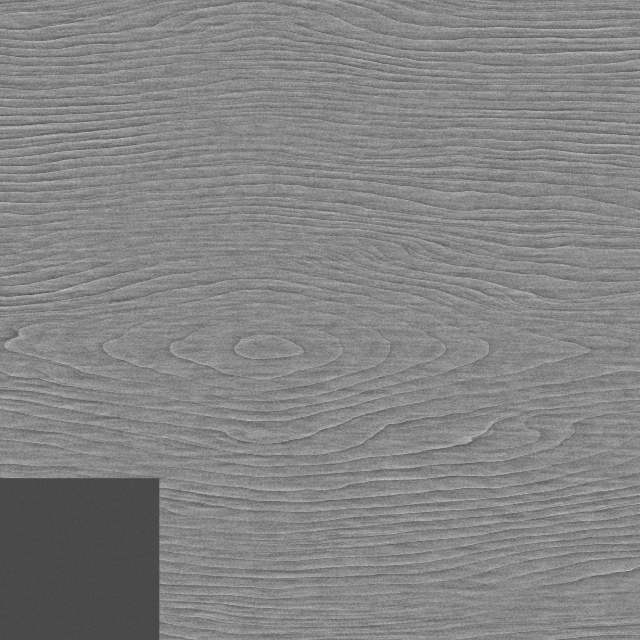
This texture map is drawn by a Shadertoy shader. Its source:

```glsl
// Grey embossed wood grain with a pointed heart and a plain dark square in the lower left corner.

const vec3 WOOD_COLOR = vec3(0.535);
const vec3 PATCH_COLOR = vec3(0.29);
const vec2 PATCH_SIZE = vec2(0.249, 0.2527);
const vec2 HEART = vec2(0.41, 0.45);
const float HEART_TAPER = 0.13;     // how strongly rings close at the ends
const float HEART_CORE = 0.075;     // radius of the wide inner rings
const float HEART_POINT = 1.5;      // 1 gives sharp tips, 2 round ones
const float RING_DENSITY = 66.0;
const float RING_DARK = 0.135;
const float RING_LIGHT = 0.085;
const float RING_FALLOFF = 0.0036;
const float FINE_RING_SHARE = 0.6;
const float STREAK_CONTRAST = 0.07;
const float FIBRE_CONTRAST = 0.08;
const float GRAIN_CONTRAST = 0.115;
const float PATCH_GRAIN = 0.03;

float hash(vec2 p) {
    return fract(sin(dot(p, vec2(127.1, 311.7))) * 43758.5453);
}

// Smooth noise along one row; every row has its own shift, which hides the grid
float rowNoise(float x, float row) {
    x += 17.0 * hash(vec2(row, 5.3));
    float cell = floor(x);
    float f = x - cell;
    f = f * f * (3.0 - 2.0 * f);
    return mix(hash(vec2(cell, row)), hash(vec2(cell + 1.0, row)), f);
}

// Value noise, centred on zero
float noise(vec2 p) {
    float row = floor(p.y);
    float f = p.y - row;
    f = f * f * (3.0 - 2.0 * f);
    return mix(rowNoise(p.x, row), rowNoise(p.x, row + 1.0), f) - 0.5;
}

// Distance from the heart, shaped as long pointed ovals
float heartRadius(vec2 p) {
    vec2 d = p - HEART;
    float taper = HEART_TAPER * abs(d.x) / sqrt(d.x * d.x + 0.13);
    vec2 axes = pow(sqrt(vec2(taper * taper, d.y * d.y) + 0.00003), vec2(HEART_POINT));
    return pow(axes.x + axes.y, 1.0 / HEART_POINT);
}

// Continuous ring count: calm at the heart, wavy layers farther out
float ringField(vec2 p, float radius) {
    float rings = RING_DENSITY * radius * radius / (radius + HEART_CORE);
    float waviness = mix(0.25, 1.0, smoothstep(0.05, 0.18, radius));
    rings += waviness * 3.6 * noise(p * vec2(2.3, 9.0) + 3.7);
    rings += waviness * 1.2 * noise(p * vec2(5.0, 22.0) + 11.3);
    rings += 0.35 * noise(p * vec2(15.0, 42.0) + 29.0);
    return rings + 0.12 * noise(p * vec2(45.0, 110.0));
}

// Each ring edge has a light lip inside and a dark groove outside
float ringRelief(float rings, float minSlope, float pixel) {
    float slope = length(vec2(dFdx(rings), dFdy(rings))) / pixel;
    slope = max(slope, minSlope);
    float phase = fract(rings);
    float outside = phase / slope;
    float inside = (1.0 - phase) / slope;
    float edge = smoothstep(0.0, max(pixel, 0.0015), outside);
    float groove = -RING_DARK * exp(-outside / RING_FALLOFF);
    float lip = RING_LIGHT * exp(-inside / RING_FALLOFF);
    return mix(RING_LIGHT, groove, edge) + lip * edge;
}

void mainImage(out vec4 fragColor, in vec2 fragCoord) {
    vec2 p = fragCoord / iResolution.xy;
    float pixel = 1.0 / iResolution.y;

    // Growth rings, strong in some zones and faint in others
    float radius = heartRadius(p);
    float rings = ringField(p, radius);
    float strength = clamp(0.8 + 1.3 * noise(p * vec2(4.0, 18.0) + 41.0), 0.3, 1.3);
    float shade = strength * ringRelief(rings, 15.0, pixel);

    // Thin lines run between the rings, away from the heart
    float fineRings = 1.9 * rings + 0.9 * noise(p * vec2(5.0, 40.0) + 63.0);
    float fineStrength = smoothstep(-0.2, 0.25, noise(p * vec2(4.0, 32.0) + 77.0));
    fineStrength *= smoothstep(0.04, 0.13, radius);
    shade += FINE_RING_SHARE * fineStrength * ringRelief(fineRings, 50.0, pixel);

    // Embossed long streaks and short fibres
    vec2 streakPos = vec2(p.x * 9.0, p.y * 180.0 + rings * 0.6) + 23.0;
    shade += STREAK_CONTRAST * (noise(streakPos) - noise(streakPos + vec2(0.0, 0.6)));
    shade += FIBRE_CONTRAST * noise(vec2(p.x * 50.0, p.y * 350.0 + rings * 0.6) + 17.0);

    // Fine surface grain
    float grain = noise(p * vec2(560.0, 690.0) + 5.0);
    vec3 wood = WOOD_COLOR + shade + GRAIN_CONTRAST * grain;

    // Dark corner square
    vec2 margin = p - PATCH_SIZE;
    float patchMask = 1.0 - smoothstep(-0.5 * pixel, 0.5 * pixel, max(margin.x, margin.y));
    vec3 patchTone = PATCH_COLOR + PATCH_GRAIN * grain;

    fragColor = vec4(mix(wood, patchTone, patchMask), 1.0);
}
```
